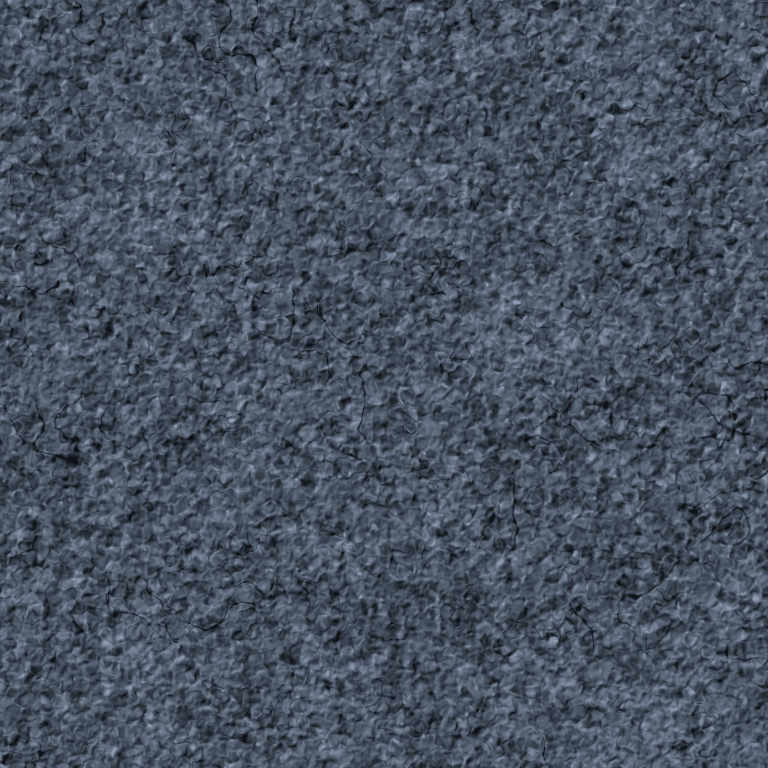
Reproduce this texture procedurally as a three.js fragment shader.

```glsl
varying vec2 vUv;

const vec3 DEEP = vec3(0.055, 0.065, 0.085);
const vec3 SLATE = vec3(0.26, 0.30, 0.36);
const vec3 PALE = vec3(0.49, 0.54, 0.62);
const vec2 LIGHT_DIR = vec2(-0.6, 0.8);

vec2 hash2(vec2 p) {
  vec3 h = fract(p.xyx * vec3(0.1031, 0.1030, 0.0973));
  h += dot(h, h.yzx + 33.33);
  return fract((h.xx + h.yz) * h.zy);
}

float cornerSlope(vec2 cell, vec2 corner, vec2 f) {
  return dot(hash2(cell + corner) * 2.0 - 1.0, f - corner);
}

float gradientNoise(vec2 p) {
  vec2 cell = floor(p);
  vec2 f = fract(p);
  vec2 w = f * f * (3.0 - 2.0 * f);
  float low = mix(cornerSlope(cell, vec2(0.0), f), cornerSlope(cell, vec2(1.0, 0.0), f), w.x);
  float high = mix(cornerSlope(cell, vec2(0.0, 1.0), f), cornerSlope(cell, vec2(1.0), f), w.x);
  return mix(low, high, w.y);
}

float soilHeight(vec2 p) {
  return 0.7 * gradientNoise(p * 50.0 + 7.3)
       + 0.8 * gradientNoise(p * 105.0 + 31.7)
       + 0.45 * gradientNoise(p * 190.0 + 57.1);
}

// Random tone per grain, blended softly across the borders
float grainTone(vec2 p, float cells, float sharpness) {
  vec2 g = p * cells;
  vec2 base = floor(g);
  float total = 0.0;
  float weights = 0.0;
  for (int y = -1; y <= 1; y++) {
    for (int x = -1; x <= 1; x++) {
      vec2 id = base + vec2(float(x), float(y));
      vec2 q = g - id - hash2(id);
      float weight = exp(-sharpness * dot(q, q));
      total += weight * hash2(id + 91.0).x;
      weights += weight;
    }
  }
  return total / max(weights, 0.00001) - 0.5;
}

// Sparse angular chips, returned as soft coverage
float scatterChips(vec2 p, float cells, float density, float size, float softness) {
  vec2 g = p * cells;
  vec2 base = floor(g);
  float cover = 0.0;
  for (int y = -1; y <= 1; y++) {
    for (int x = -1; x <= 1; x++) {
      vec2 id = base + vec2(float(x), float(y));
      vec2 shape = hash2(id + cells);
      vec2 chance = hash2(id + cells + 173.0);
      float angle = 6.2832 * shape.x;
      float c = cos(angle);
      float s = sin(angle);
      vec2 q = mat2(c, -s, s, c) * (g - id - hash2(id + 211.0));
      q.x *= 1.0 + 0.8 * shape.y;
      vec2 a = abs(q);
      float dist = mix(length(q), max(a.x + 0.5 * a.y, a.y), 0.6);
      float radius = size * mix(0.5, 1.0, chance.y);
      float chip = 1.0 - smoothstep(radius * (1.0 - softness), radius, dist);
      cover = max(cover, chip * step(chance.x, density) * mix(0.55, 1.0, shape.y));
    }
  }
  return cover;
}

// Thin broken lines along the zero crossings of the noise
float crevices(vec2 p, float scale, float width, float threshold) {
  float line = 1.0 - smoothstep(0.0, width, abs(gradientNoise(p * scale)));
  float region = gradientNoise(p * scale * 0.37 + 19.0);
  return line * smoothstep(threshold, threshold + 0.18, region);
}

vec3 slateRamp(float tone) {
  vec3 dark = mix(DEEP, SLATE, clamp((tone - 0.065) / 0.235, 0.0, 1.0));
  return mix(dark, PALE, clamp((tone - 0.30) / 0.24, 0.0, 1.3));
}

void main() {
  // Ragged outlines
  vec2 wobble = vec2(gradientNoise(vUv * 85.0 + 3.0), gradientNoise(vUv * 85.0 + 43.0));
  vec2 p = vUv + 0.006 * wobble;

  // Lit grains
  float height = soilHeight(p);
  float relief = height - soilHeight(p + 0.0035 * LIGHT_DIR);
  float grain = 0.22 * relief + 0.19 * height + 0.18 * grainTone(p, 95.0, 14.0);
  float broad = 0.07 * gradientNoise(vUv * 8.0) + 0.06 * gradientNoise(vUv * 24.0 + 11.0);
  float tone = 0.325 + grain + broad;

  // Flat pebbles and dark cracks
  float pebble = scatterChips(p, 24.0, 0.3, 0.42, 0.35);
  tone = mix(tone, 0.375 + 0.4 * grain, 0.65 * pebble);
  tone -= 0.17 * crevices(p, 21.0, 0.035, 0.06) * (1.0 - pebble);
  tone -= 0.12 * crevices(p + 0.37, 52.0, 0.07, 0.0) * (1.0 - pebble);

  // Pale flecks
  tone += 0.18 * scatterChips(p, 66.0, 0.09, 0.38, 0.6);
  tone += 0.13 * scatterChips(p, 120.0, 0.1, 0.5, 0.8);

  gl_FragColor = vec4(slateRamp(tone), 1.0);
}
```
